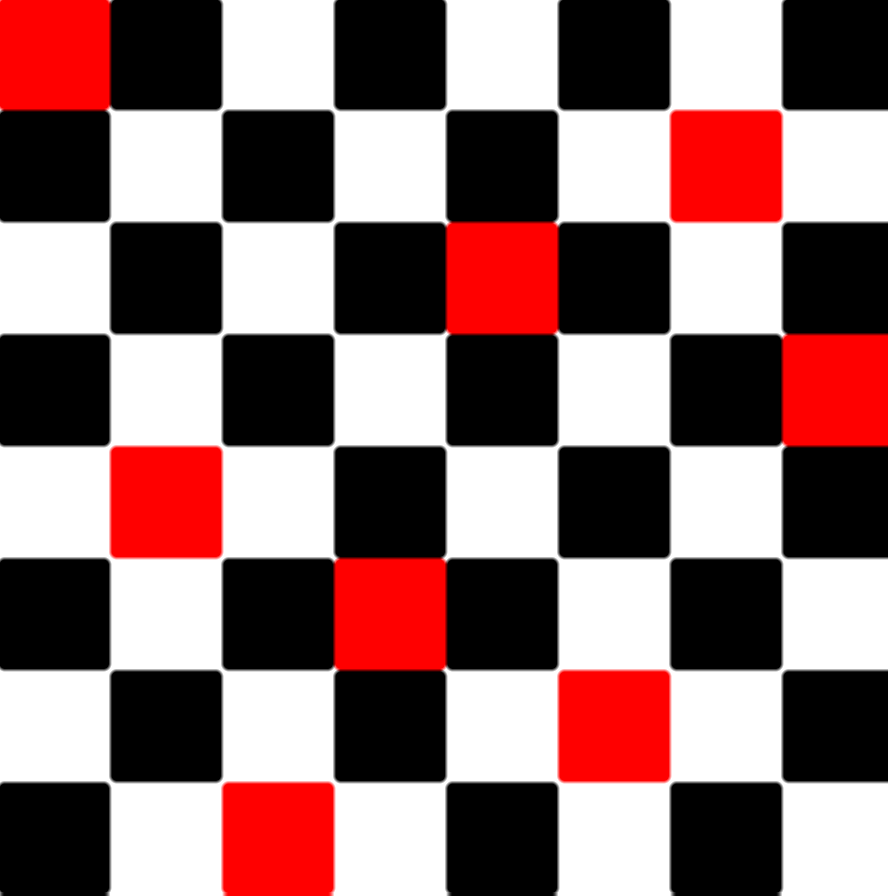
This pattern is drawn by a WebGL 2 fragment shader. Its source:

```glsl
#version 300 es
precision highp float;
// Checkerboard of slightly rounded black tiles on white, eight by eight,
// with one red tile in every row and column. Each pixel adds the soft
// coverage of its four nearest tiles, so touching tiles leave no seam.

#define TILES 8
#define SHIFT (1.0 / 64.0)      // grid offset to the left and up, in tiles
#define CORNER_RADIUS 0.06      // in tiles
#define EDGE_SOFTNESS 0.031     // width of the edge ramp, in tiles
#define BLACK vec3(0.0)
#define WHITE vec3(1.0)
#define RED vec3(1.0, 0.0, 0.0)

uniform vec2 u_resolution;
out vec4 fragColor;

// Column of the red tile in each row, from the top
const int RED_COLUMN[TILES] = int[TILES](0, 6, 4, 7, 1, 3, 5, 2);

// Signed distance to a unit square with rounded corners
float roundedTile(vec2 p) {
    vec2 q = abs(p) - 0.5 + CORNER_RADIUS;
    return length(max(q, 0.0)) + min(max(q.x, q.y), 0.0) - CORNER_RADIUS;
}

vec3 tileColor(ivec2 cell) {
    if (RED_COLUMN[cell.y] == cell.x) return RED;
    return ((cell.x + cell.y) & 1) == 1 ? BLACK : WHITE;
}

void main() {
    // Position in tiles, measured from the top left
    float tilesPerPixel = float(TILES) / u_resolution.y;
    vec2 fromTop = vec2(gl_FragCoord.x, u_resolution.y - gl_FragCoord.y);
    vec2 pos = fromTop * tilesPerPixel + SHIFT;

    // Let the bottom row reach the canvas edge
    pos.y = min(pos.y, float(TILES) - SHIFT);

    float ramp = max(EDGE_SOFTNESS, tilesPerPixel);
    ivec2 firstCell = ivec2(floor(pos - 0.5));
    vec3 color = WHITE;

    // Sum the four tiles around the nearest grid crossing
    for (int j = 0; j < 2; j++) {
        for (int i = 0; i < 2; i++) {
            ivec2 cell = firstCell + ivec2(i, j);
            if (min(cell.x, cell.y) < 0 || max(cell.x, cell.y) >= TILES) continue;
            float dist = roundedTile(pos - vec2(cell) - 0.5);
            float coverage = clamp(0.5 - dist / ramp, 0.0, 1.0);
            color += coverage * (tileColor(cell) - WHITE);
        }
    }
    fragColor = vec4(clamp(color, 0.0, 1.0), 1.0);
}
```
